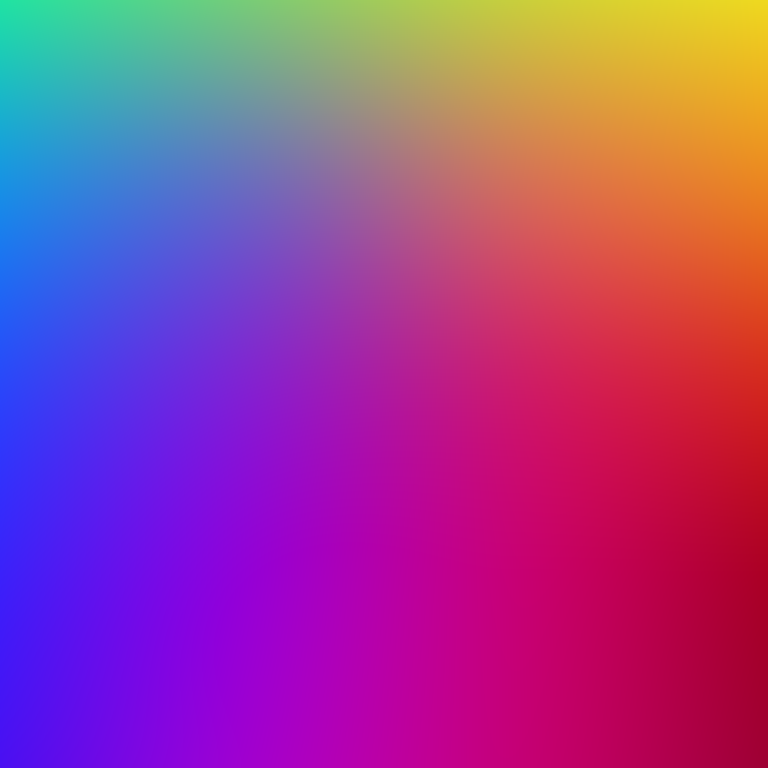
Write a WebGL 2 fragment shader that draws this background.

```glsl
#version 300 es
precision highp float;
// Smooth spectrum mesh gradient: green and gold above, blue, magenta and crimson below.

uniform vec2 u_resolution;
out vec4 outColor;

// Colour stops from left to right, one row per quarter of the height
const vec3 TOP_ROW[4] = vec3[4](
    vec3(0.12, 0.89, 0.64), vec3(0.48, 0.80, 0.46),
    vec3(0.78, 0.81, 0.24), vec3(0.94, 0.85, 0.12));
const vec3 UPPER_ROW[4] = vec3[4](
    vec3(0.09, 0.56, 0.90), vec3(0.43, 0.41, 0.74),
    vec3(0.82, 0.42, 0.36), vec3(0.92, 0.51, 0.12));
const vec3 MIDDLE_ROW[4] = vec3[4](
    vec3(0.16, 0.28, 0.98), vec3(0.52, 0.13, 0.81),
    vec3(0.80, 0.11, 0.42), vec3(0.83, 0.16, 0.11));
const vec3 LOWER_ROW[4] = vec3[4](
    vec3(0.23, 0.13, 0.98), vec3(0.59, 0.00, 0.83),
    vec3(0.78, 0.00, 0.46), vec3(0.67, 0.00, 0.14));
const vec3 BOTTOM_ROW[4] = vec3[4](
    vec3(0.29, 0.06, 0.95), vec3(0.64, 0.00, 0.80),
    vec3(0.77, 0.00, 0.47), vec3(0.62, 0.00, 0.20));

// Catmull-Rom curve from b to c
vec3 spline(vec3 a, vec3 b, vec3 c, vec3 d, float t) {
    vec3 linear = c - a;
    vec3 square = 2.0 * a - 5.0 * b + 4.0 * c - d;
    vec3 cubic = 3.0 * (b - c) + d - a;
    return b + 0.5 * t * (linear + t * (square + t * cubic));
}

// Colour along one row; the ends are extended in a straight line
vec3 alongRow(vec3 stops[4], float x) {
    float s = clamp(x, 0.0, 1.0) * 3.0;
    int i = min(int(s), 2);
    vec3 before = i > 0 ? stops[max(i - 1, 0)] : 2.0 * stops[0] - stops[1];
    vec3 after = i < 2 ? stops[min(i + 2, 3)] : 2.0 * stops[3] - stops[2];
    return spline(before, stops[i], stops[i + 1], after, s - float(i));
}

// Blend of the five row colours, measured down from the top
vec3 meshColor(vec2 uv) {
    vec3 rows[5] = vec3[5](
        alongRow(TOP_ROW, uv.x), alongRow(UPPER_ROW, uv.x),
        alongRow(MIDDLE_ROW, uv.x), alongRow(LOWER_ROW, uv.x),
        alongRow(BOTTOM_ROW, uv.x));
    float s = clamp(1.0 - uv.y, 0.0, 1.0) * 4.0;
    int i = min(int(s), 3);
    vec3 before = i > 0 ? rows[max(i - 1, 0)] : 2.0 * rows[0] - rows[1];
    vec3 after = i < 3 ? rows[min(i + 2, 4)] : 2.0 * rows[4] - rows[3];
    return spline(before, rows[i], rows[i + 1], after, s - float(i));
}

void main() {
    vec2 uv = gl_FragCoord.xy / u_resolution;
    outColor = vec4(clamp(meshColor(uv), 0.0, 1.0), 1.0);
}
```
